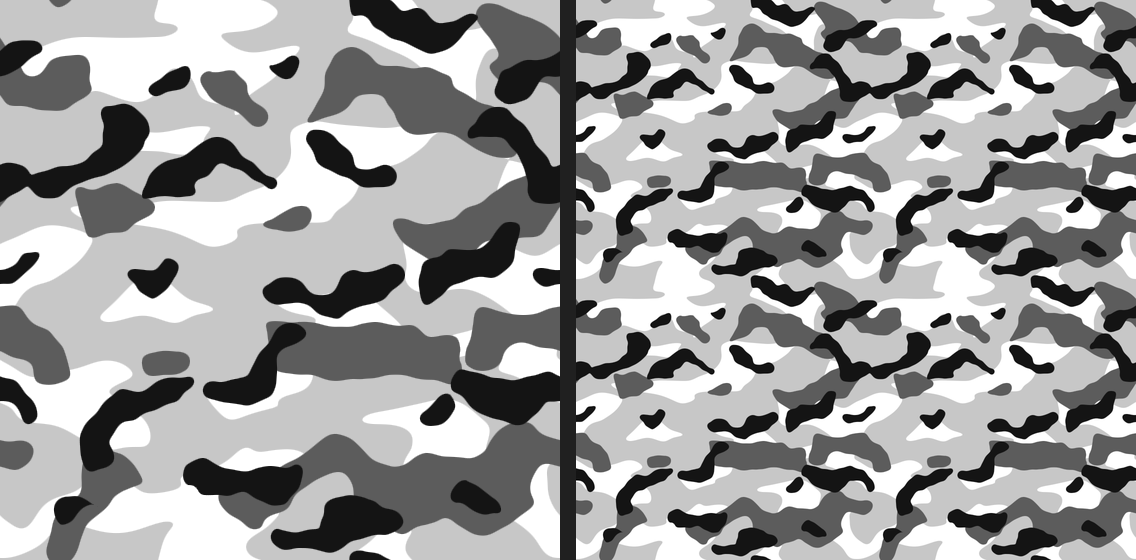
Left, the tile; right, the same tile 2 across and 2 down.
Give the GLSL for this pattern, as a Shadertoy shader.

```glsl
// Seamless four-tone snow camouflage: a white and light grey ground from wrapped
// gradient noise, then dark grey and black blobs. Blobs are bent, tapered capsules
// in a staggered repeating grid, with outlines made wavy by noise.

float hash(vec2 p) {
    return fract(sin(dot(p, vec2(127.1, 311.7))) * 43758.5453);
}

// Exact whole-number wrap: the half keeps rounding away from cell borders
vec2 wrap(vec2 cell, vec2 cells) {
    return floor(mod(cell + 0.5, cells));
}

// Gradient noise that repeats after a whole number of cells per canvas
float noise(vec2 uv, vec2 cells, float seed) {
    vec2 p = uv * cells;
    vec2 base = floor(p), f = p - base;
    vec2 w = f * f * f * (f * (f * 6.0 - 15.0) + 10.0);
    float corner[4];
    for (int k = 0; k < 4; k++) {
        vec2 o = vec2(k & 1, k >> 1);
        float a = 6.2832 * hash(wrap(base + o, cells) + seed);
        corner[k] = dot(vec2(cos(a), sin(a)), f - o);
    }
    return mix(mix(corner[0], corner[1], w.x), mix(corner[2], corner[3], w.x), w.y);
}

vec2 warp(vec2 uv, vec2 cells, float amount, float seed) {
    return uv + amount * vec2(noise(uv, cells, seed), noise(uv, cells, seed + 3.0));
}

float smoothMin(float a, float b, float k) {
    float h = max(k - abs(a - b), 0.0) / k;
    return min(a, b) - 0.25 * k * h * h;
}

// Signed distance to one blob per grid cell; size = half length, radius
float blobs(vec2 uv, vec2 grid, vec2 size, float tilt, float blend, float seed) {
    float d = 1.0;
    float row0 = floor(uv.y * grid.y);
    for (float j = -1.0; j <= 1.0; j++) {
        float row = row0 + j;
        float shift = 2.0 * wrap(vec2(row), grid.yy).x / grid.y;
        float col0 = floor(uv.x * grid.x - shift);
        for (float i = -1.0; i <= 1.0; i++) {
            float col = col0 + i;
            vec2 cell = wrap(vec2(col, row), grid);
            vec2 id = cell + seed;
            vec2 jitter = 0.5 * vec2(hash(id + 0.13), hash(id + 0.37)) - 0.25;
            vec2 centre = (vec2(col + shift, row) + 0.5 + jitter) / grid;

            // Turn into the blob's own axes, then bend and ripple its spine
            float a = tilt * (hash(id + 0.59) - 0.5);
            vec2 q = mat2(cos(a), -sin(a), sin(a), cos(a)) * (uv - centre);
            q.y += 5.0 * (hash(id + 0.71) - 0.5) * q.x * q.x;
            q.y += 0.014 * sin(q.x * 32.0 + 6.2832 * hash(id + 0.83));

            // Evenly spread sizes, from small pebbles to full blobs
            float rank = fract(0.618 * (cell.x + grid.x * cell.y) + 0.3);
            float scale = 0.2 + 0.8 * smoothstep(0.18, 0.5, rank);
            float halfLength = size.x * scale;
            float x = clamp(q.x, -halfLength, halfLength);
            float taper = 0.8 * (hash(id + 0.47) - 0.5) * x / halfLength;
            float radius = size.y * (0.5 + 0.5 * scale) * (1.0 + taper);
            d = smoothMin(d, length(q - vec2(x, 0.0)) - radius, blend);
        }
    }
    return d;
}

// Coverage of the inside (negative) with an edge about one pixel wide
float fill(float d) {
    return clamp(0.5 - d / max(fwidth(d), 1e-5), 0.0, 1.0);
}

void mainImage(out vec4 fragColor, in vec2 fragCoord) {
    vec2 uv = fragCoord / iResolution.xy;

    // Ground: wide white patches with wavy fingers
    vec2 g = warp(uv, vec2(6.0, 8.0), 0.07, 11.0);
    float ground = noise(g, vec2(4.0, 7.0), 23.0)
                 + 0.45 * noise(g, vec2(8.0, 15.0), 41.0);
    float white = fill(0.045 - ground);

    // Broad, mostly level dark grey blobs
    vec2 m = warp(uv, vec2(6.0, 8.0), 0.075, 57.0);
    float greyEdge = blobs(m, vec2(3.0, 4.0), vec2(0.125, 0.047), 0.9, 0.03, 5.0)
                   + 0.024 * noise(uv, vec2(11.0, 15.0), 63.0)
                   + 0.013 * noise(uv, vec2(20.0, 24.0), 67.0);

    // Slimmer, more slanted black blobs
    vec2 b = warp(uv, vec2(8.0, 9.0), 0.05, 71.0);
    float blackEdge = blobs(b, vec2(4.0, 5.0), vec2(0.09, 0.0275), 1.3, 0.012, 19.0)
                    + 0.018 * noise(uv, vec2(15.0, 16.0), 83.0)
                    + 0.011 * noise(uv, vec2(26.0, 26.0), 89.0);

    vec3 color = mix(vec3(0.78), vec3(1.0), white);
    color = mix(color, vec3(0.36), fill(greyEdge));
    color = mix(color, vec3(0.08), fill(blackEdge));
    fragColor = vec4(color, 1.0);
}
```
